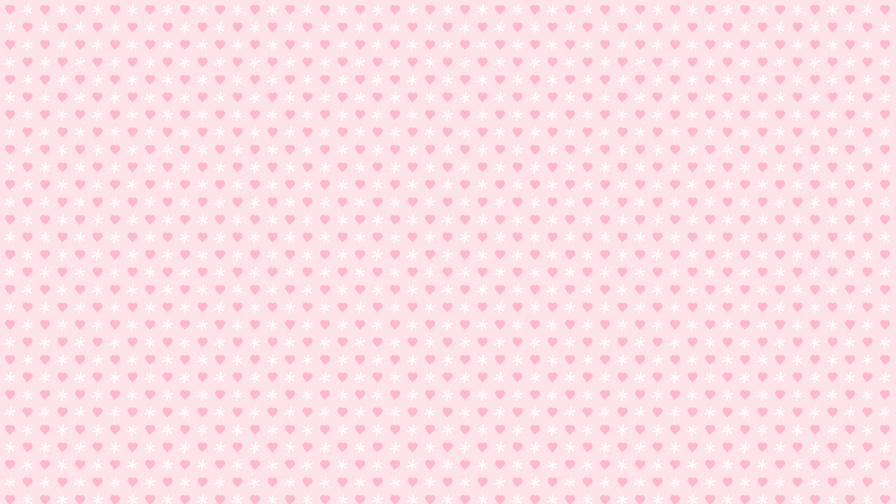
Reproduce this pattern procedurally as a WebGL 1 fragment shader.

```glsl
precision highp float;

uniform vec2 u_resolution;

const float ROWS = 28.8;               // cells in the canvas height
const vec2 CELL_SHIFT = vec2(0.07, -0.07);
const vec3 BACKGROUND = vec3(1.0, 0.89, 0.918);
const vec3 HEART_PINK = vec3(0.992, 0.725, 0.81);
const vec3 STAR_WHITE = vec3(1.0, 0.995, 0.995);
const float HEART_SIZE = 0.51;
const float HEART_SQUEEZE = 1.08;
const float HEART_TILT = 0.06;
const float STAR_ARMS = 6.0;
const float STAR_RADIUS = 0.27;
const float STAR_UNEVENNESS = 0.025;
const float STAR_TILT = 0.18;
const float ARM_HALF_WIDTH = 0.042;
const float TAU = 6.2831853;

vec2 rotate(vec2 p, float angle) {
  float c = cos(angle);
  float s = sin(angle);
  return vec2(c * p.x - s * p.y, s * p.x + c * p.y);
}

// Unit heart with its tip at the origin
float unitHeart(vec2 p) {
  p.x = abs(p.x);
  if (p.x + p.y > 1.0) {
    return length(p - vec2(0.25, 0.75)) - 0.353553;
  }
  vec2 toNotch = p - vec2(0.0, 1.0);
  vec2 toEdge = p - 0.5 * max(p.x + p.y, 0.0);
  float nearest = min(dot(toNotch, toNotch), dot(toEdge, toEdge));
  return sqrt(nearest) * sign(p.x - p.y);
}

float heartDistance(vec2 p) {
  p = rotate(p, HEART_TILT) / HEART_SIZE;
  p.x *= HEART_SQUEEZE;
  return unitHeart(p + vec2(0.0, 0.55)) * HEART_SIZE;
}

// Rounded arms folded onto one sector, with slightly uneven lengths
float starDistance(vec2 p) {
  p = rotate(p, STAR_TILT);
  float sector = TAU / STAR_ARMS;
  float arm = floor(atan(p.x, p.y + 1e-5) / sector + 0.5);
  p = rotate(p, arm * sector);
  float reach = STAR_RADIUS + STAR_UNEVENNESS * sin(arm * 2.4 + 0.7);
  p.y -= clamp(p.y, 0.0, reach);
  return length(p) - ARM_HALF_WIDTH;
}

float coverage(float dist, float pixel) {
  return clamp(0.5 - dist / pixel, 0.0, 1.0);
}

void main() {
  float pixel = ROWS / u_resolution.y;

  // Square grid anchored to the upper left corner
  vec2 grid = vec2(gl_FragCoord.x, gl_FragCoord.y - u_resolution.y) * pixel;
  grid -= CELL_SHIFT;
  vec2 cell = floor(grid);
  vec2 local = grid - cell - 0.5;

  // Hearts and stars alternate as on a checkerboard
  float isHeart = mod(cell.x + cell.y, 2.0);
  float heart = coverage(heartDistance(local), pixel) * isHeart;
  float star = coverage(starDistance(local), pixel) * (1.0 - isHeart);

  vec3 color = mix(BACKGROUND, HEART_PINK, heart);
  color = mix(color, STAR_WHITE, star);
  gl_FragColor = vec4(color, 1.0);
}
```
